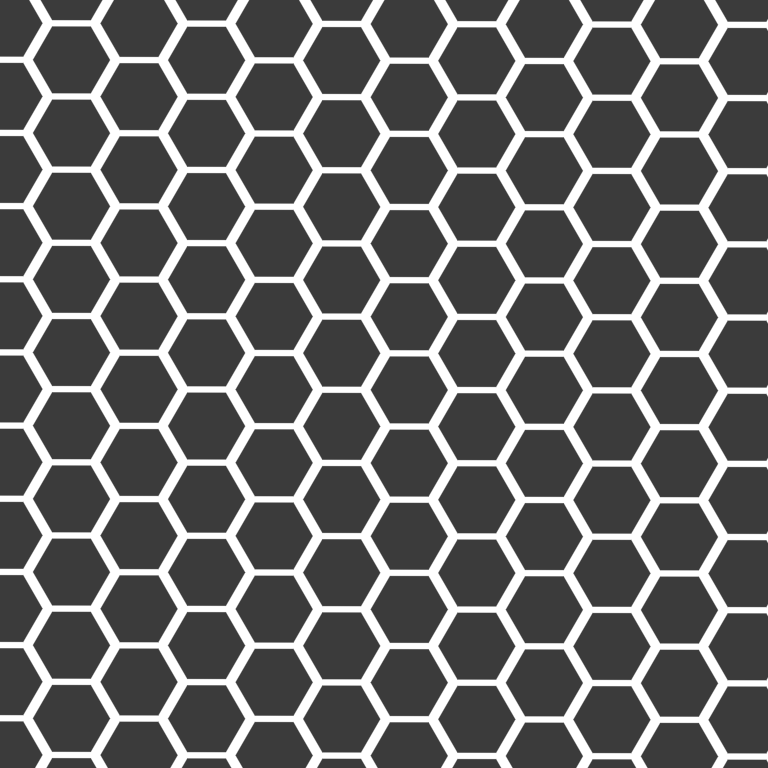
Reproduce this pattern procedurally as a WebGL 2 fragment shader.

```glsl
#version 300 es
precision highp float;
// Honeycomb of dark flat-topped hexagons on white, columns offset by half a row.
// Two interleaved rectangular lattices are folded with round(), and the nearer
// hexagon sets the distance; a slight shear lowers the rows toward the right.

uniform vec2 u_resolution;
out vec4 fragColor;

const vec3 CELL_COLOR = vec3(0.23);
const vec3 LINE_COLOR = vec3(1.0);

const float COLUMN_STEP = 0.08796;            // between neighbouring columns
const float ROW_STEP = 0.09527;               // between hexagons in a column
const float APOTHEM = 0.04355;                // centre to flat side
const float ROW_SLOPE = -0.0023;              // drift of rows across the canvas
const vec2 FIRST_CENTER = vec2(0.0931, 0.9220);

// Signed distance to the sides of a flat-topped regular hexagon
float hexagon(vec2 p, float apothem) {
    p = abs(p);
    return max(p.y, dot(p, vec2(0.8660254, 0.5))) - apothem;
}

// Offset from the nearest point of a rectangular lattice
vec2 foldLattice(vec2 p, vec2 period) {
    return p - period * round(p / period);
}

// Distance to the nearest hexagon of the staggered lattice
float honeycomb(vec2 p, vec2 spacing, float apothem) {
    vec2 period = vec2(2.0 * spacing.x, spacing.y);
    float evenColumns = hexagon(foldLattice(p, period), apothem);
    float oddColumns = hexagon(foldLattice(p - 0.5 * period, period), apothem);
    return min(evenColumns, oddColumns);
}

void main() {
    float pixel = 1.0 / min(u_resolution.x, u_resolution.y);
    vec2 p = gl_FragCoord.xy * pixel - FIRST_CENTER;
    p.y -= ROW_SLOPE * p.x;

    // Soft edge about one pixel wide
    float d = honeycomb(p, vec2(COLUMN_STEP, ROW_STEP), APOTHEM);
    float lineMask = smoothstep(-0.8 * pixel, 0.8 * pixel, d);
    fragColor = vec4(mix(CELL_COLOR, LINE_COLOR, lineMask), 1.0);
}
```
